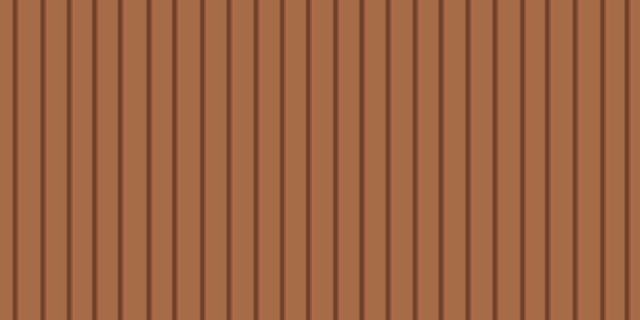
A Shadertoy shader for this texture:

```glsl
const float REPEATS = 24.0;        // grooves across the canvas
const float GROOVE_CENTER = 0.565; // groove position within a panel
const float JITTER = 0.055;        // largest sideways shift of a groove
const float LIP_MIN = 0.03;        // fade length of the lit lip
const float LIP_VARIATION = 0.06;
const float TINT_VARIATION = 0.008;

const vec3 PANEL_COLOR  = vec3(0.650, 0.420, 0.280);
const vec3 SHADE_COLOR  = vec3(0.560, 0.340, 0.220);
const vec3 GROOVE_COLOR = vec3(0.435, 0.250, 0.162);
const vec3 LIP_COLOR    = vec3(0.690, 0.415, 0.300);

float hash(float n) {
    return fract(sin(n * 12.9898 + 4.137) * 43758.55);
}

// Soft-edged band: rises from a.x to a.y, falls from b.x to b.y
float band(float d, vec2 a, vec2 b, float soft) {
    float rise = smoothstep(a.x - soft, a.y + soft, d);
    float fall = smoothstep(b.x - soft, b.y + soft, d);
    return rise * (1.0 - fall);
}

void mainImage(out vec4 fragColor, in vec2 fragCoord) {
    // Panel coordinates; the pattern is constant along the vertical
    float x = fragCoord.x / iResolution.x * REPEATS;
    float id = floor(x);
    float soft = 0.25 * REPEATS / iResolution.x;

    // Signed distance from the shifted groove, in panel widths
    float shift = (hash(id) * 2.0 - 1.0) * JITTER;
    float d = fract(x) - GROOVE_CENTER - shift;

    // Cross-section: shaded slopes, dark core, lit lip on the right
    float lipFade = LIP_MIN + LIP_VARIATION * hash(id + 31.0);
    float shade = band(d, vec2(-0.13, -0.09), vec2(0.10, 0.15), soft);
    float core  = band(d, vec2(-0.10, -0.05), vec2(0.03, 0.08), soft);
    float lip   = band(d, vec2(0.10, 0.15), vec2(0.19, 0.19 + lipFade), soft);

    vec3 color = mix(PANEL_COLOR, LIP_COLOR, lip);
    color = mix(color, SHADE_COLOR, shade);
    color = mix(color, GROOVE_COLOR, core);

    // Faint tone change inside each groove, leaving the flat panels even
    color += (hash(id + 67.0) - 0.5) * TINT_VARIATION * max(shade, lip);

    fragColor = vec4(color, 1.0);
}
```
